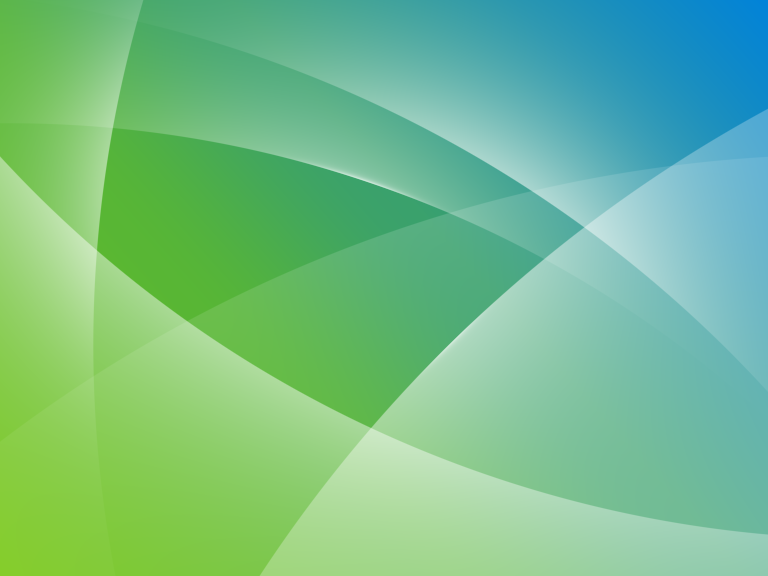
Reproduce this background procedurally as a WebGL 2 fragment shader.

```glsl
#version 300 es
precision highp float;

uniform vec2 u_resolution;
out vec4 fragColor;

// Base gradient, from lower left to upper right
const vec3 LIME  = vec3(0.455, 0.776, 0.045);
const vec3 GREEN = vec3(0.345, 0.714, 0.205);
const vec3 JADE  = vec3(0.228, 0.631, 0.424);
const vec3 TEAL  = vec3(0.098, 0.557, 0.660);
const vec3 BLUE  = vec3(0.000, 0.510, 0.850);
const vec4 STOPS = vec4(0.33, 0.58, 0.80, 1.0);
const vec2 GRADIENT_WEIGHTS = vec2(0.45, 0.40);

// Circles: centre x, centre y, radius (canvas heights)
const vec3 LEFT_ARC  = vec3(2.271, 0.401, 2.109);
const vec3 CREST_ARC = vec3(0.017, -1.158, 1.944);
const vec3 UPPER_ARC = vec3(-0.259, -1.137, 2.158);
const vec3 LOWER_ARC = vec3(1.514, 2.121, 2.057);
const vec3 RIGHT_ARC = vec3(2.498, -1.342, 2.448);
const vec3 FAINT_ARC = vec3(1.477, -1.704, 2.436);

// Brightest place along each arc
const vec2 LEFT_FOCUS  = vec2(0.174, 0.705);
const vec2 CREST_FOCUS = vec2(0.573, 0.714);
const vec2 UPPER_FOCUS = vec2(0.903, 0.696);
const vec2 LOWER_FOCUS = vec2(0.347, 0.427);
const vec2 RIGHT_FOCUS = vec2(0.825, 0.427);
const vec2 FAINT_FOCUS = vec2(0.780, 0.566);

// Sheen: flat opacity, edge opacity, depth from edge, length along edge
const vec4 LEFT_SHEEN  = vec4(0.03, 0.48, 0.12, 0.30);
const vec4 CREST_SHEEN = vec4(0.00, 0.40, 0.16, 0.40);
const vec4 UPPER_SHEEN = vec4(0.00, 0.55, 0.17, 0.42);
const vec4 LOWER_SHEEN = vec4(0.03, 0.45, 0.22, 1.50);
const vec4 RIGHT_SHEEN = vec4(0.25, 0.30, 0.20, 0.35);
const vec4 FAINT_SHEEN = vec4(0.02, 0.13, 0.35, 0.80);

// Thin highlights: focus x, focus y, length, opacity
const vec4 CREST_GLINT = vec4(0.634, 0.688, 0.10, 0.75);
const vec4 RIGHT_GLINT = vec4(0.785, 0.410, 0.07, 0.60);
const float GLINT_WIDTH = 0.004;

const float INSIDE = -1.0;
const float OUTSIDE = 1.0;
const float DESIGN_ASPECT = 4.0 / 3.0;

// Distance past the arc on its lit side
float litDistance(vec2 p, vec3 arc, float side) {
    return side * (length(p - arc.xy) - arc.z);
}

float edgeMask(float d) {
    float halfPixel = 0.75 / u_resolution.y;
    return smoothstep(-halfPixel, halfPixel, d);
}

float falloff(vec2 p, vec2 focus, float reach) {
    vec2 q = (p - focus) / reach;
    return exp(-dot(q, q));
}

vec3 baseColor(float t) {
    vec3 color = mix(LIME, GREEN, clamp(t / STOPS.x, 0.0, 1.0));
    color = mix(color, JADE, smoothstep(STOPS.x, STOPS.y, t));
    color = mix(color, TEAL, clamp((t - STOPS.y) / (STOPS.z - STOPS.y), 0.0, 1.0));
    return mix(color, BLUE, clamp((t - STOPS.z) / (STOPS.w - STOPS.z), 0.0, 1.0));
}

// White veil that is strongest along the arc
vec3 addSheen(vec3 color, vec2 p, vec3 arc, float side, vec2 focus, vec4 sheen) {
    float d = litDistance(p, arc, side);
    float glow = sheen.y * exp(-max(d, 0.0) / sheen.z) * falloff(p, focus, sheen.w);
    return mix(color, vec3(1.0), edgeMask(d) * (sheen.x + glow));
}

vec3 addGlint(vec3 color, vec2 p, vec3 arc, float side, vec4 glint) {
    float d = litDistance(p, arc, side);
    float line = edgeMask(d) * exp(-max(d, 0.0) / GLINT_WIDTH);
    return mix(color, vec3(1.0), glint.w * line * falloff(p, glint.xy, glint.z));
}

void main() {
    vec2 p = gl_FragCoord.xy / u_resolution.y;
    p.x += 0.5 * (DESIGN_ASPECT - u_resolution.x / u_resolution.y);

    vec3 color = baseColor(dot(p, GRADIENT_WEIGHTS));

    // Overlapping veils
    color = addSheen(color, p, LEFT_ARC, OUTSIDE, LEFT_FOCUS, LEFT_SHEEN);
    color = addSheen(color, p, CREST_ARC, OUTSIDE, CREST_FOCUS, CREST_SHEEN);
    color = addSheen(color, p, UPPER_ARC, OUTSIDE, UPPER_FOCUS, UPPER_SHEEN);
    color = addSheen(color, p, LOWER_ARC, OUTSIDE, LOWER_FOCUS, LOWER_SHEEN);
    color = addSheen(color, p, RIGHT_ARC, INSIDE, RIGHT_FOCUS, RIGHT_SHEEN);
    color = addSheen(color, p, FAINT_ARC, INSIDE, FAINT_FOCUS, FAINT_SHEEN);

    // Bright rims
    color = addGlint(color, p, CREST_ARC, OUTSIDE, CREST_GLINT);
    color = addGlint(color, p, RIGHT_ARC, INSIDE, RIGHT_GLINT);

    fragColor = vec4(color, 1.0);
}
```
